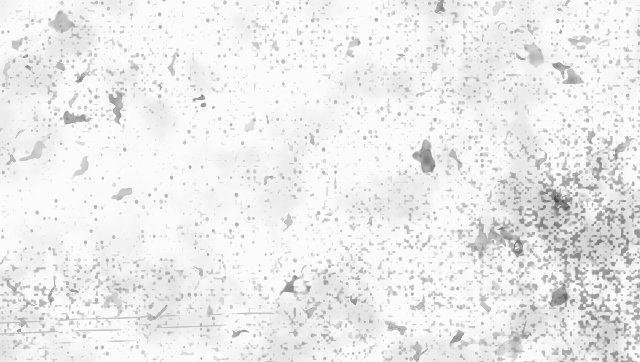
Reproduce this texture procedurally as a Shadertoy shader.

```glsl
// Worn white plaster: grey specks, ragged flakes, faint weave and hairline scratches.
#define PAPER 0.985
#define SPECK_SCALE 135.0
#define SPECK_START 0.80
#define SPECK_INK 0.33
#define DOT_SCALE 62.0
#define DOT_INK 0.30
#define HAZE_INK 0.20
#define FLAKE_INK 0.42
#define SMALL_FLAKES 17.0
#define LARGE_FLAKES 8.0
#define SCRATCH_INK 0.22

float hash(vec2 p) {
    return fract(sin(dot(p, vec2(127.1, 311.7))) * 43758.5453);
}

float noise(vec2 p) {
    vec2 i = floor(p), f = fract(p);
    f = f * f * (3.0 - 2.0 * f);
    return mix(mix(hash(i), hash(i + vec2(1, 0)), f.x),
               mix(hash(i + vec2(0, 1)), hash(i + vec2(1, 1)), f.x), f.y);
}

float fbm(vec2 p) {
    float sum = 0.0, amp = 0.5;
    for (int i = 0; i < 5; i++) {
        sum += amp * noise(p);
        p = mat2(1.6, 1.2, -1.2, 1.6) * p + 17.3;
        amp *= 0.5;
    }
    return sum / 0.97;
}

// Soft elliptical region, 1 at its centre
float region(vec2 p, vec2 centre, vec2 size) {
    vec2 q = (p - centre) / size;
    return exp(-dot(q, q));
}

// How abraded the surface is: heavy at lower right, clean on the left middle
float wearAt(vec2 p) {
    float wear = 0.27 + 0.55 * region(p, vec2(1.78, 0.10), vec2(0.30, 0.36));
    wear += 0.26 * region(p, vec2(1.58, 0.42), vec2(0.28, 0.25));
    wear += 0.24 * region(p, vec2(0.12, 0.18), vec2(0.50, 0.19));
    wear += 0.20 * region(p, vec2(0.95, 0.92), vec2(0.38, 0.25));
    wear += 0.16 * region(p, vec2(0.98, 0.25), vec2(0.38, 0.27));
    wear += 0.12 * region(p, vec2(0.25, 0.80), vec2(0.28, 0.22));
    wear -= 0.30 * region(p, vec2(0.38, 0.43), vec2(0.42, 0.17));
    wear += 0.55 * (fbm(p * 4.0 + 5.0) - 0.5);
    return clamp(wear, 0.0, 1.0);
}

// Likelihood of flakes: upper left, lower edge and right side
float flakeRegion(vec2 p) {
    return 0.25 + region(p, vec2(0.10, 0.82), vec2(0.33, 0.30))
         + 0.8 * region(p, vec2(0.80, 0.12), vec2(1.00, 0.24))
         + 0.7 * region(p, vec2(1.55, 0.65), vec2(0.28, 0.40));
}

// Scattered ragged flakes, one possible flake per cell
float flakes(vec2 p, float scale, float chance, float seed) {
    vec2 warp = vec2(noise(p * 28.0 + seed), noise(p * 28.0 + seed + 40.0)) - 0.5;
    vec2 fray = vec2(noise(p * 75.0 + seed), noise(p * 75.0 + seed + 70.0)) - 0.5;
    vec2 q = p * scale + (0.050 * warp + 0.018 * fray) * scale;
    float ink = 0.0;
    for (int y = -1; y <= 1; y++)
    for (int x = -1; x <= 1; x++) {
        vec2 cell = floor(q) + vec2(x, y), id = cell + seed;
        vec2 centre = cell + 0.2 + 0.6 * vec2(hash(id + 3.1), hash(id + 7.7));
        float present = step(hash(id), chance * flakeRegion(centre / scale));
        float angle = mix(-0.4, 2.1, hash(id + 13.3));
        float c = cos(angle), s = sin(angle);
        vec2 size = vec2(mix(0.16, 0.42, hash(id + 19.9)), mix(0.07, 0.19, hash(id + 23.4)));
        float d = length(mat2(c, -s, s, c) * (q - centre) / size);
        float tone = mix(0.25, 1.0, hash(id + 31.7));
        ink = max(ink, present * tone * (1.0 - smoothstep(0.75, 1.1, d)));
    }
    return ink * (0.55 + 0.65 * noise(p * 45.0 + seed));
}

// Sparse round dots on a jittered grid
float dots(vec2 p, float wear) {
    vec2 q = p * DOT_SCALE, cell = floor(q);
    vec2 centre = 0.35 + 0.3 * vec2(hash(cell + 2.3), hash(cell + 9.1));
    float radius = mix(0.15, 0.32, hash(cell + 5.5));
    float present = step(hash(cell + 11.0), 0.05 + 0.30 * wear);
    float d = length((fract(q) - centre) * vec2(1.0, 0.85));
    return present * (1.0 - smoothstep(radius - 0.1, radius + 0.1, d)) * (0.4 + 0.6 * hash(cell));
}

// Broken, nearly level hairlines low on the left
float scratches(vec2 p) {
    float ink = 0.0;
    for (int i = 0; i < 3; i++) {
        float k = float(i);
        float line = 0.045 + 0.031 * k + 0.036 * p.x + 0.004 * noise(vec2(p.x * 9.0, k));
        float end = 0.45 + 0.2 * k;
        float span = 1.0 - smoothstep(end - 0.05, end, p.x);
        float gaps = smoothstep(0.25, 0.6, noise(vec2(p.x * 22.0, k * 8.0)));
        ink = max(ink, span * gaps * (1.0 - smoothstep(0.0006, 0.0035, abs(p.y - line))));
    }
    return ink;
}

void mainImage(out vec4 fragColor, in vec2 fragCoord) {
    vec2 p = fragCoord / iResolution.y;
    float wear = wearAt(p);

    // Fine grain, biased along the threads of a weave
    float threads = noise(p * vec2(100.0, 7.0)) + noise(p * vec2(9.0, 150.0)) - 1.0;
    float grain = mix(noise(p * SPECK_SCALE), noise(p * SPECK_SCALE * 0.6 + 30.0), 0.25) + 0.16 * threads;
    float start = SPECK_START - 0.45 * wear;
    float ink = smoothstep(start, start + 0.32, grain) * (0.07 + SPECK_INK * wear);

    // Cloudy stains, dots, flakes and scratches
    ink += HAZE_INK * wear * smoothstep(0.42, 0.80, fbm(p * 9.0 + 60.0));
    ink = max(ink, DOT_INK * dots(p, wear));
    float flake = max(flakes(p, SMALL_FLAKES, 0.24, 11.0), flakes(p, LARGE_FLAKES, 0.32, 57.0));
    ink = max(ink, FLAKE_INK * flake + 0.5 * ink);
    ink = max(ink, SCRATCH_INK * scratches(p));

    fragColor = vec4(vec3(clamp(PAPER - ink, 0.0, 1.0)), 1.0);
}
```
